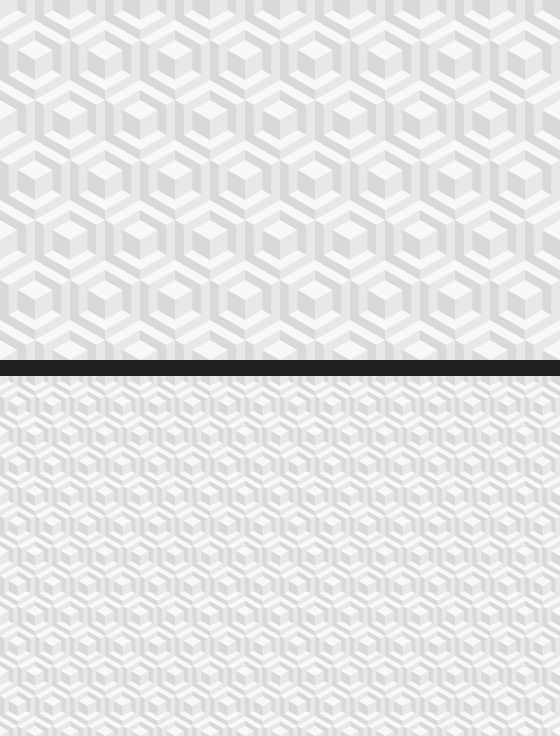
Top, the tile; bottom, the same tile 2 across and 2 down.
Write a Shadertoy shader that draws this pattern.

```glsl
// Pale grey isometric cubes, each set in a hexagonal recess of a larger cube.

#define COLUMNS 8.0          // cells across
#define ROW_PAIRS 3.0        // pairs of staggered rows down
#define CUBE_RADIUS 0.25     // half width of the small cube, in cell widths
#define RECESS_RADIUS 0.375  // half width of the recess, in cell widths
#define TOP_TONE 0.972
#define RIGHT_TONE 0.910
#define LEFT_TONE 0.850
#define SAMPLES 4            // smoothing samples per axis

const float SQRT3 = sqrt(3.0);

// Offset from the nearest centre of a pointy-top hexagonal lattice
vec2 hexCell(vec2 p) {
    vec2 period = vec2(1.0, SQRT3);
    vec2 a = mod(p + 0.5 * period, period) - 0.5 * period;
    vec2 b = mod(p, period) - 0.5 * period;
    return dot(a, a) < dot(b, b) ? a : b;
}

// Hexagonal distance from the centre; 0.5 on the cell border
float hexRadius(vec2 p) {
    p = abs(p);
    return max(p.x, 0.5 * p.x + 0.5 * SQRT3 * p.y);
}

// Tone of the three visible faces of a cube
float cubeTone(vec2 p) {
    if (p.y > abs(p.x) / SQRT3) return TOP_TONE;
    return p.x < 0.0 ? LEFT_TONE : RIGHT_TONE;
}

float patternTone(vec2 uv) {
    vec2 p = hexCell(uv * vec2(COLUMNS, ROW_PAIRS * SQRT3));
    float r = hexRadius(p);
    // A recess is a cube seen from inside: its faces are point-mirrored
    bool inRecess = r > CUBE_RADIUS && r < RECESS_RADIUS;
    return cubeTone(inRecess ? -p : p);
}

void mainImage(out vec4 fragColor, in vec2 fragCoord) {
    // Average a grid of samples to smooth every edge, including cell seams
    float tone = 0.0;
    for (int j = 0; j < SAMPLES; j++) {
        for (int i = 0; i < SAMPLES; i++) {
            vec2 jitter = (vec2(i, j) + 0.5) / float(SAMPLES) - 0.5;
            tone += patternTone((fragCoord + jitter) / iResolution.xy);
        }
    }
    fragColor = vec4(vec3(tone / float(SAMPLES * SAMPLES)), 1.0);
}
```
